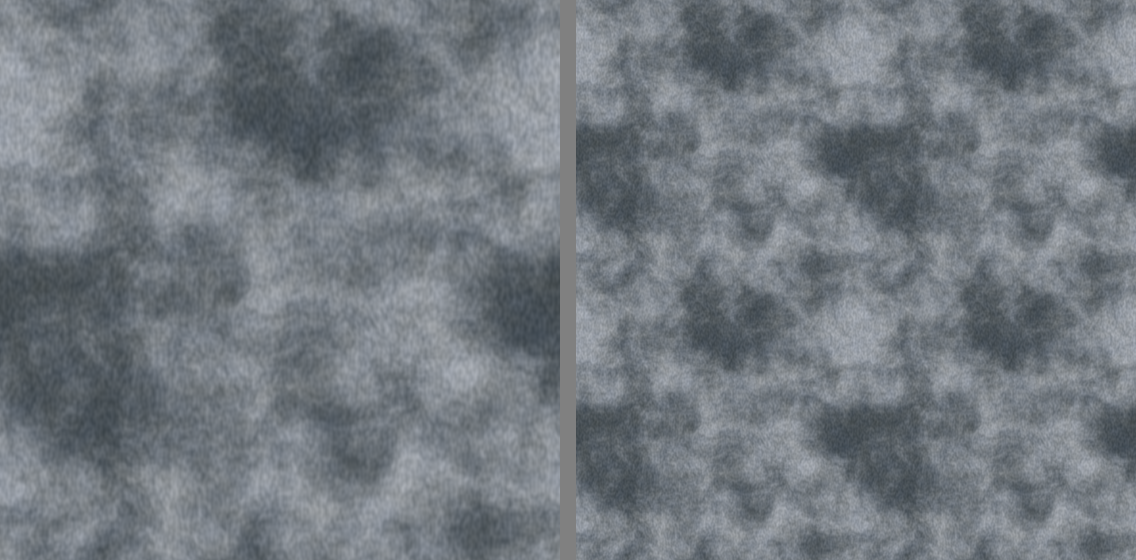
Left, the tile; right, the same tile 2 across and 2 down.
This texture is drawn by a Shadertoy shader. Its source:

```glsl
// Seamless storm-grey cloud texture with soft mottling and fine upright fibres.

#define CLOUD_CELLS 3.0
#define CLOUD_OCTAVES 6
#define CLOUD_GAIN 0.65
#define CLOUD_CONTRAST 2.95
#define WARP_AMOUNT 0.04
#define FIBRE_CELLS vec2(146.0, 80.0)
#define MOTTLE_CELLS vec2(83.0, 52.0)
#define GRAIN_AMOUNT 0.235
#define TINT_AMOUNT 0.012
#define DARK_SLATE vec3(0.276, 0.308, 0.331)
#define PALE_GREY vec3(0.640, 0.660, 0.688)

// Integer hash giving a unit gradient for one lattice corner.
vec2 cornerGradient(vec2 cell, vec2 period, uint seed) {
    uvec2 c = uvec2(mod(cell, period));
    uint h = c.x * 1597u + c.y * 51749u + seed * 7919u;
    h = h * 747796405u + 289133u;
    h = ((h >> ((h >> 28u) + 4u)) ^ h) * 277803737u;
    h = (h >> 22u) ^ h;
    float angle = 6.28319 * float(h & 65535u) / 65536.0;
    return vec2(cos(angle), sin(angle));
}

// Gradient noise that wraps after a whole number of cells.
float wrappedNoise(vec2 uv, vec2 period, uint seed) {
    vec2 p = uv * period + vec2(0.37, 0.71) * float(seed);
    vec2 cell = floor(p);
    vec2 f = p - cell;
    vec2 fade = f * f * f * (f * (f * 6.0 - 15.0) + 10.0);
    vec2 e = vec2(1.0, 0.0);
    float a = dot(cornerGradient(cell, period, seed), f);
    float b = dot(cornerGradient(cell + e.xy, period, seed), f - e.xy);
    float c = dot(cornerGradient(cell + e.yx, period, seed), f - e.yx);
    float d = dot(cornerGradient(cell + e.xx, period, seed), f - e.xx);
    return mix(mix(a, b, fade.x), mix(c, d, fade.x), fade.y);
}

// Layered noise, each octave twice as fine as the last.
float clouds(vec2 uv) {
    float sum = 0.0;
    float amplitude = 1.0;
    float cells = CLOUD_CELLS;
    for (int i = 0; i < CLOUD_OCTAVES; i++) {
        sum += amplitude * wrappedNoise(uv, vec2(cells), uint(i + 3));
        amplitude *= CLOUD_GAIN;
        cells *= 2.0;
    }
    return sum;
}

void mainImage(out vec4 fragColor, in vec2 fragCoord) {
    vec2 uv = fragCoord / iResolution.xy;

    // Gentle bending breaks up the lattice.
    vec2 bend = vec2(wrappedNoise(uv, vec2(6.0), 21u),
                     wrappedNoise(uv, vec2(6.0), 22u));
    float billow = clouds(uv + WARP_AMOUNT * bend) * CLOUD_CONTRAST;

    // Soft limits on the broad shapes only.
    float tone = smoothstep(-2.2, 2.5, billow);

    // Fine grain, taller than wide, present in shadows and highlights alike.
    float grain = 0.9 * wrappedNoise(uv, FIBRE_CELLS, 31u)
                + 0.55 * wrappedNoise(uv, MOTTLE_CELLS, 32u);
    tone += GRAIN_AMOUNT * grain * mix(0.8, 1.15, tone);
    vec3 color = mix(DARK_SLATE, PALE_GREY, tone);

    // Faint warm and cool patches.
    float tint = wrappedNoise(uv, vec2(11.0), 41u)
               + wrappedNoise(uv, vec2(32.0), 42u);
    color += TINT_AMOUNT * tint * vec3(0.7, 0.2, -1.0);

    fragColor = vec4(color, 1.0);
}
```
